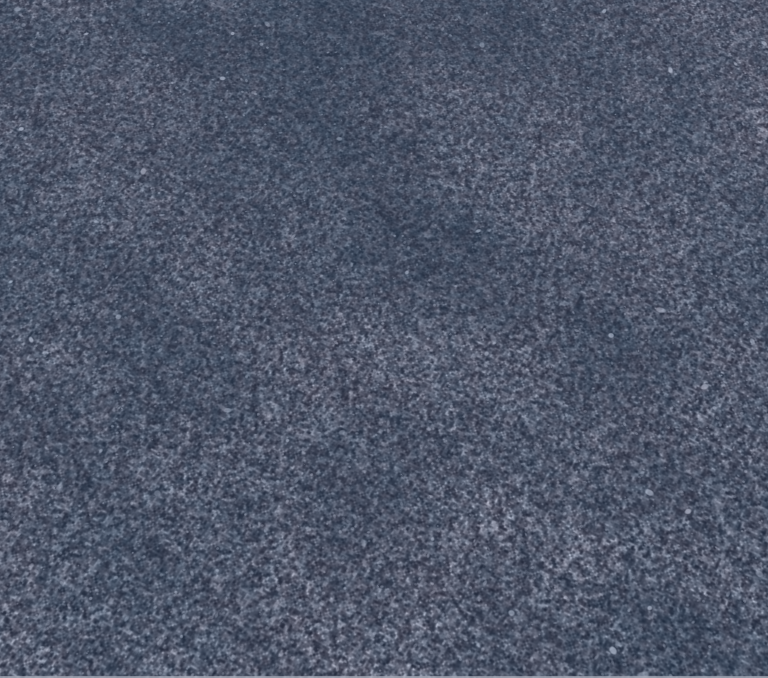
Reproduce this texture procedurally as a WebGL 1 fragment shader.

```glsl
precision highp float;
// Blue-grey asphalt seen at a slight slant: two octaves of fine grain over
// cloudy wear patches, strewn with small pale chips and a few larger stones.
// Grain gets finer and flatter towards the top; a pale rim closes the bottom.

uniform vec2 u_resolution;

#define BASE_TONE 0.318
#define GRAIN_FREQ 185.0
#define GRAIN_CONTRAST 1.08
#define PATCH_CONTRAST 0.42
#define SLANT 0.32
#define CHIP_FREQ 105.0
#define CHIP_CHANCE 0.36
#define STONE_FREQ 27.0
#define STONE_CHANCE 0.13
#define CHIP_TONE 0.66
#define COOL_TINT vec3(-0.034, 0.0, 0.073)
#define RIM_COLOR vec3(0.66, 0.68, 0.73)

float hash(vec2 p) {
  vec3 q = fract(p.xyx * 0.1031);
  q += dot(q, q.yzx + 33.33);
  return fract((q.x + q.y) * q.z);
}

float noise(vec2 p) {
  vec2 cell = floor(p);
  vec2 f = fract(p);
  f = f * f * (3.0 - 2.0 * f);
  float low = mix(hash(cell), hash(cell + vec2(1.0, 0.0)), f.x);
  float high = mix(hash(cell + vec2(0.0, 1.0)), hash(cell + 1.0), f.x);
  return mix(low, high, f.y);
}

mat2 rotation(float a) {
  return mat2(cos(a), sin(a), -sin(a), cos(a));
}

float fbm(vec2 p) {
  float sum = 0.0;
  float weight = 0.5;
  for (int i = 0; i < 4; i++) {
    sum += weight * noise(p);
    p = rotation(0.6) * p * 2.1 + 17.3;
    weight *= 0.55;
  }
  return sum;
}

// Scattered, randomly turned ellipses, one per occupied cell; returns coverage.
float chips(vec2 p, float chance, float radius, float soft, float seed) {
  vec2 home = floor(p);
  float cover = 0.0;
  for (int j = -1; j <= 1; j++) {
    for (int i = -1; i <= 1; i++) {
      vec2 cell = home + vec2(float(i), float(j));
      vec2 id = cell + seed;
      vec2 center = cell + vec2(hash(id + 3.1), hash(id + 41.7));
      float size = radius * mix(0.55, 1.2, hash(id + 71.9));
      float stretch = mix(1.0, 1.9, pow(hash(id + 13.3), 2.0));
      vec2 d = rotation(6.2832 * hash(id + 97.1)) * (p - center);
      float dist = length(d * vec2(1.0 / stretch, 1.0)) - size;
      float present = step(hash(id), chance);
      float strength = mix(0.2, 1.0, pow(hash(id + 57.7), 2.0));
      cover = max(cover, present * strength * (1.0 - smoothstep(-soft, soft, dist)));
    }
  }
  return cover;
}

void main() {
  vec2 uv = gl_FragCoord.xy / u_resolution.x;
  float pixel = 1.0 / u_resolution.x;
  float height = gl_FragCoord.y / u_resolution.y;

  // Slanted ground plane, offset to keep hash inputs positive
  vec2 ground = vec2(uv.x - 0.5, uv.y) * (1.0 + SLANT * uv.y) + 2.0;

  // Cloudy wear, partly drawn out along a diagonal
  vec2 drift = rotation(0.8) * uv * vec2(1.0, 1.0);
  float wear = fbm(uv * 7.0 + 5.0) - 0.45;
  float streaks = fbm(drift * vec2(5.0, 15.0) + 40.0) - 0.45;
  float patches = 0.65 * wear + 0.45 * streaks;

  // Fine grain
  float coarse = noise(ground * GRAIN_FREQ) - 0.5;
  float fine = noise(rotation(0.5) * ground * GRAIN_FREQ * 1.75 + 300.0) - 0.5;
  float grain = 0.58 * coarse + 0.52 * fine;
  float relief = mix(1.15, 0.78, height) * (1.0 + 0.8 * patches);
  float tone = BASE_TONE * exp(GRAIN_CONTRAST * relief * grain + PATCH_CONTRAST * patches);

  // Pale chips, denser where the surface is worn, and rarer stones
  float chance = CHIP_CHANCE * clamp(1.0 + 2.5 * patches - 0.45 * (height - 0.5), 0.2, 2.0);
  float small = chips(ground * CHIP_FREQ, chance, 0.19, 0.9 * pixel * CHIP_FREQ, 11.0);
  float large = chips(ground * STONE_FREQ, STONE_CHANCE, 0.10, 1.1 * pixel * STONE_FREQ, 211.0);
  tone = mix(tone, CHIP_TONE, 0.55 * small);
  tone = mix(tone, CHIP_TONE + 0.06, 0.8 * large);

  // Cool colour with slight warm and cold drifts
  float warmth = 0.03 * (noise(ground * 90.0 + 70.0) - 0.5) + 0.04 * wear;
  vec3 color = vec3(tone) + COOL_TINT + warmth * vec3(0.8, -0.1, -0.3);

  // Thin pale rim along the bottom
  float rim = 1.0 - smoothstep(0.0015, 0.0015 + 1.5 * pixel, uv.y);
  gl_FragColor = vec4(mix(color, RIM_COLOR, 0.8 * rim), 1.0);
}
```
